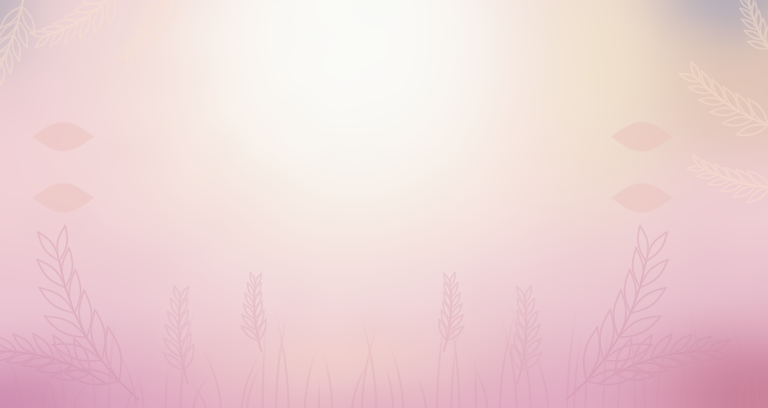
Give the GLSL for this background, as a Shadertoy shader.

```glsl
// Soft pastel backdrop: a white glow over pink haze, framed by faint leafy sprigs and grass.

const float ASPECT = 1.882;
const float MIRROR_SUM = 1.728;   // x positions of mirrored foliage add up to this

float hash(float n) { return fract(sin(n * 127.1) * 4375.85); }

float noise(vec2 p) {
    vec2 i = floor(p), f = fract(p);
    f = f * f * (3.0 - 2.0 * f);
    float n = i.x + i.y * 57.0;
    return mix(mix(hash(n), hash(n + 1.0), f.x),
               mix(hash(n + 57.0), hash(n + 58.0), f.x), f.y);
}

vec2 direction(float a) { return vec2(cos(a), sin(a)); }

// Elliptical falloff; higher power gives a flatter centre
float glow(vec2 p, vec2 centre, vec2 radius, float power) {
    return exp(-pow(length((p - centre) / radius), power));
}

float stroke(float d) {
    return 1.0 - smoothstep(0.0005, 0.001 + 1.2 / iResolution.y, abs(d));
}

float segment(vec2 p, vec2 a, vec2 b) {
    vec2 v = b - a;
    return length(p - a - v * clamp(dot(p - a, v) / dot(v, v), 0.0, 1.0));
}

// Signed distance estimate of a pointed leaf growing from its base
float leaf(vec2 p, vec2 base, float angle, float size, float width) {
    vec2 d = direction(angle);
    p -= base;
    vec2 q = vec2(dot(p, d), d.x * p.y - d.y * p.x);
    float t = q.x / size;
    float edge = abs(q.y) - width * sin(3.1416 * clamp(t, 0.0, 1.0));
    return max(edge, (abs(t - 0.5) - 0.5) * size);
}

// Bending stem with a pair of outlined leaves at every joint
float sprig(vec2 p, vec2 base, float angle, float size, float bend) {
    float ink = 0.0;
    for (int i = 1; i <= 6; i++) {
        float t = float(i) / 6.0;
        float a = angle + bend * t;
        vec2 tip = base + direction(a) * size / 6.0;
        ink = max(ink, stroke(segment(p, base, tip)));
        float len = size * (0.36 - 0.14 * t);
        for (float side = -1.0; side < 2.0; side += 2.0) {
            float d = leaf(p, tip, a + side * (0.65 - 0.25 * t), len, len * 0.13);
            ink = max(ink, 0.8 * stroke(d));
        }
        base = tip;
    }
    return ink;
}

// Thin curved blades scattered along the lower edge
float grass(vec2 p) {
    float ink = 0.0;
    for (float i = 0.0; i < 54.0; i++) {
        float height = 0.09 + 0.22 * hash(i + 3.7);
        float t = (p.y + 0.02) / height;
        float x = ASPECT * (i + hash(i)) / 54.0 + (hash(i + 81.3) - 0.5) * 0.14 * t * t;
        ink = max(ink, stroke((p.x - x) * 0.9) * smoothstep(1.0, 0.4, t));
    }
    return ink;
}

void mainImage(out vec4 fragColor, in vec2 fragCoord) {
    vec2 uv = fragCoord / iResolution.xy;
    vec2 p = uv * vec2(ASPECT, 1.0);
    vec2 m = vec2(min(p.x, MIRROR_SUM - p.x), p.y);
    float cloud = noise(p * 4.0) * 0.6 + noise(p * 11.0) * 0.4 - 0.5;
    vec2 w = uv + cloud * vec2(0.025, 0.04);

    // Pink haze, deeper toward the bottom
    vec3 col = mix(vec3(0.88, 0.67, 0.76), vec3(0.92, 0.77, 0.82), smoothstep(0.0, 0.28, w.y));
    col = mix(col, vec3(0.94, 0.81, 0.83), smoothstep(0.25, 0.55, w.y));
    col = mix(col, vec3(0.92, 0.80, 0.82), smoothstep(0.65, 1.0, w.y));

    // Warm right side and coloured corners
    col = mix(col, vec3(0.88, 0.77, 0.71), 0.95 * glow(w, vec2(0.95, 0.84), vec2(0.18, 0.24), 3.0));
    col = mix(col, vec3(0.92, 0.86, 0.76), 0.9 * glow(w, vec2(0.78, 0.86), vec2(0.10, 0.36), 2.5));
    col = mix(col, vec3(0.71, 0.68, 0.72), glow(w, vec2(0.95, 1.03), vec2(0.09, 0.13), 2.5));
    col = mix(col, vec3(0.73, 0.69, 0.73), 0.9 * glow(w, vec2(-0.01, 1.02), vec2(0.06, 0.17), 2.0));
    col = mix(col, vec3(0.79, 0.50, 0.60), 0.95 * glow(w, vec2(0.98, 0.02), vec2(0.13, 0.17), 2.0));
    col = mix(col, vec3(0.81, 0.55, 0.69), 0.85 * glow(w, vec2(0.0, -0.02), vec2(0.15, 0.13), 2.0));
    col = mix(col, vec3(0.94, 0.80, 0.77), 0.7 * glow(w, vec2(0.45, 0.12), vec2(0.17, 0.10), 2.0));

    // Cream halo and white core
    col = mix(col, vec3(0.97, 0.92, 0.88), glow(w, vec2(0.46, 0.80), vec2(0.33, 0.58), 3.0));
    col = mix(col, vec3(0.98, 0.98, 0.97), glow(w, vec2(0.46, 0.92), vec2(0.19, 0.43), 3.0));
    col += cloud * 0.012;

    // Two filled leaves on each side
    for (float i = 0.0; i < 2.0; i++) {
        float d = leaf(m, vec2(0.08, 0.515 + 0.15 * i), 0.0, 0.15, 0.036);
        col = mix(col, vec3(0.92, 0.76, 0.74), 0.5 * (1.0 - smoothstep(-0.003, 0.003, d)));
    }

    // Rose foliage along the bottom
    float rose = sprig(m, vec2(0.34, 0.02), 2.5, 0.40, -0.7);
    rose = max(rose, sprig(m, vec2(0.26, 0.06), 2.5, 0.28, 0.6));
    rose = max(rose, 0.7 * sprig(m, vec2(0.64, 0.14), 1.9, 0.16, -0.4));
    rose = max(rose, 0.6 * sprig(m, vec2(0.46, 0.06), 1.9, 0.20, -0.4));
    col = mix(col, vec3(0.81, 0.56, 0.65), 0.4 * max(rose, 0.5 * grass(p)));

    // Pale foliage in the upper corners and at the right edge
    float pale = sprig(p, vec2(0.30, 1.04), 4.1, 0.22, -0.6);
    pale = max(pale, sprig(p, vec2(0.42, 1.05), 4.5, 0.20, -0.5));
    pale = max(pale, sprig(p, vec2(0.06, 1.02), 4.6, 0.22, -0.4));
    pale = max(pale, sprig(p, vec2(1.92, 0.68), 2.9, 0.24, -0.5));
    pale = max(pale, sprig(p, vec2(1.92, 0.54), 3.2, 0.20, -0.5));
    pale = max(pale, sprig(p, vec2(1.90, 0.86), 2.3, 0.16, -0.5));
    col = mix(col, vec3(0.98, 0.88, 0.81), 0.55 * pale);

    fragColor = vec4(clamp(col, 0.0, 1.0), 1.0);
}
```
